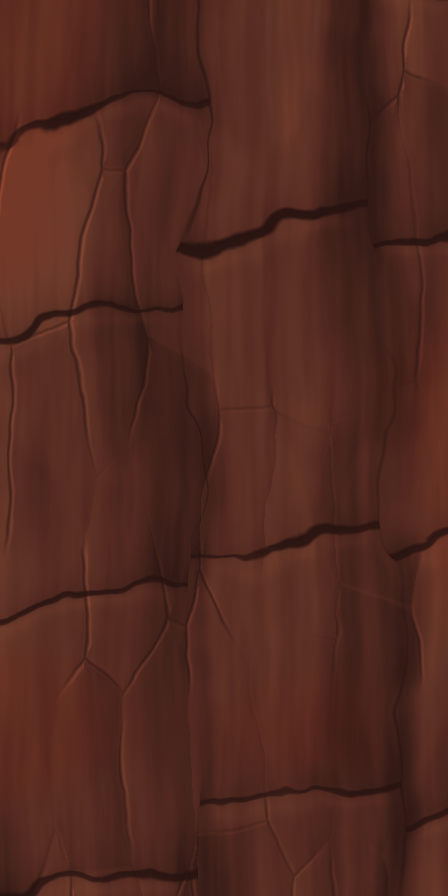
A Shadertoy shader for this texture:

```glsl
const vec3 ROCK[5] = vec3[5](
    vec3(0.205, 0.102, 0.084), vec3(0.268, 0.137, 0.108), vec3(0.328, 0.162, 0.128),
    vec3(0.372, 0.198, 0.148), vec3(0.432, 0.230, 0.168));
const vec3 CRACK_COLOR = vec3(0.145, 0.070, 0.060);
const vec3 RED_TINT = vec3(1.05, 0.95, 0.91);
const vec2 BLOCK_SIZE = vec2(0.46, 0.62);
const vec2 BLOCK_SHIFT = vec2(0.07, -0.05);
const float BLOCK_TILT = 0.16;
const vec2 FACET_SCALE = vec2(6.5, 1.8);
const vec2 LIGHT_DIR = vec2(-0.8, 0.6);
const float BASE_TONE = 0.72;
const float STREAK_TONE = 0.62;
const float STROKE_TONE = 0.13;
const float CRACK_WIDTH = 0.008;
const float FINE_WIDTH = 0.0035;

float hash(vec2 p) {
    vec3 q = fract(p.xyx * vec3(0.1031, 0.1030, 0.0973));
    q += dot(q, q.yzx + 33.33);
    return fract((q.x + q.y) * q.z);
}

float noise(vec2 p) {
    vec2 i = floor(p), f = fract(p);
    f = f * f * (3.0 - 2.0 * f);
    return mix(mix(hash(i), hash(i + vec2(1, 0)), f.x),
               mix(hash(i + vec2(0, 1)), hash(i + vec2(1, 1)), f.x), f.y);
}

// Fractal noise centred on zero
float fbm(vec2 p) {
    float sum = 0.0, amp = 0.5;
    for (int i = 0; i < 4; i++) {
        sum += amp * (noise(p) - 0.5);
        p = mat2(1.6, 1.2, -1.2, 1.6) * p + 7.3;
        amp *= 0.5;
    }
    return sum;
}

// Streaks keep their vertical direction in every octave
float streaks(vec2 p) {
    return 0.5 * (noise(p) - 0.5) + 0.3 * (noise(p * vec2(2.3, 1.7) + 5.1) - 0.5)
         + 0.2 * (noise(p * vec2(4.9, 2.6) + 9.7) - 0.5);
}

float columnEdge(float c) { return c + 0.40 * (hash(vec2(c, 3.0)) - 0.5); }

float rowEdge(float c, float r) {
    return r + 0.34 * (hash(vec2(c, r) + 17.0) - 0.5) + 0.55 * (hash(vec2(c, 41.0)) - 0.5);
}

// Distances to the left, right, bottom and top of a block
vec4 blockSides(vec2 p, out vec2 id) {
    vec2 g = p / BLOCK_SIZE;
    float c = floor(g.x);
    c += step(columnEdge(c + 1.0), g.x) - step(g.x, columnEdge(c));
    float r = floor(g.y);
    r += step(rowEdge(c, r + 1.0), g.y) - step(g.y, rowEdge(c, r));
    id = vec2(c, r);
    return vec4(g.x - columnEdge(c), columnEdge(c + 1.0) - g.x,
                g.y - rowEdge(c, r), rowEdge(c, r + 1.0) - g.y) * BLOCK_SIZE.xxyy;
}

float smoothMin(float a, float b, float k) {
    float h = max(k - abs(a - b), 0.0) / k;
    return min(a, b) - 0.25 * h * h * k;
}

// Slab facets: x = edge distance, y = cell tone, zw = edge normal
vec4 facets(vec2 p) {
    vec2 g = p * FACET_SCALE, cell = floor(g);
    vec2 near = vec2(9.0), next = vec2(9.0), id = cell;
    for (int j = -1; j <= 1; j++)
    for (int i = -1; i <= 1; i++) {
        vec2 k = cell + vec2(i, j);
        vec2 r = k + 0.1 + 0.8 * vec2(hash(k), hash(k + 57.0)) - g;
        if (dot(r, r) < dot(near, near)) { next = near; near = r; id = k; }
        else if (dot(r, r) < dot(next, next)) next = r;
    }
    vec2 n = normalize(next - near);
    float d = dot(0.5 * (near + next), n) / length(n * FACET_SCALE);
    return vec4(d, hash(id + 91.0) - 0.5, normalize(n * FACET_SCALE));
}

void mainImage(out vec4 fragColor, in vec2 fragCoord) {
    vec2 p = fragCoord / iResolution.x;
    float pixel = 1.0 / iResolution.x;
    vec2 bend = vec2(fbm(p * 2.4), fbm(p * 3.5 + 31.0));
    vec2 chip = vec2(fbm(p * 9.0 + 11.0), fbm(p * 15.0 + 47.0));
    vec2 warped = p + vec2(0.24, 0.20) * bend + vec2(0.012, 0.022) * chip;

    // Large blocks, lit left of centre and falling into shade
    vec2 id;
    vec4 side = blockSides(warped + BLOCK_SHIFT - vec2(0.0, BLOCK_TILT * p.x), id);
    float across = side.x / (side.x + side.y);
    float sideGap = min(side.x, side.y), levelGap = min(side.z, side.w);
    float gap = smoothMin(sideGap, levelGap, 0.06);
    float inside = smoothstep(0.0, 0.025, gap);
    float tone = BASE_TONE + 0.20 * (hash(id + 5.0) - 0.5) * inside;
    float shade = 0.45 + 0.20 * hash(vec2(id.x, 8.0));
    tone -= shade * smoothstep(0.45, 0.95, across) + 0.45 * (1.0 - smoothstep(0.0, 0.22, across));
    tone -= 0.28 * exp(-max(side.z, 0.0) / 0.06) + 0.12 * exp(-max(side.w, 0.0) / 0.02);
    tone += 0.16 * exp(-pow((side.w - 0.028) / 0.020, 2.0)) * smoothstep(0.0, 0.08, sideGap);

    // Tall broken slabs with bevelled edges
    vec4 facet = facets(p + 0.07 * bend.yx + 0.014 * chip);
    float broken = smoothstep(0.36, 0.62, noise(p * 3.2 + 13.0));
    float facing = dot(facet.zw, LIGHT_DIR);
    float upright = mix(0.3, 1.0, abs(facet.z));
    float bevel = exp(-facet.x / 0.020) * upright;
    tone += broken * (0.28 * facet.y * smoothstep(0.0, 0.010, facet.x) + 0.14 * facing * bevel);

    // Upright brushwork and flat strokes
    vec2 grain = vec2(p.x + 0.05 * bend.x, p.y);
    float stroke = smoothstep(0.46, 0.56, noise(grain * vec2(11.0, 1.5) + 19.0)) - 0.5;
    tone += STREAK_TONE * streaks(grain * vec2(17.0, 1.8)) + STROKE_TONE * stroke;
    tone += 0.16 * streaks(grain * vec2(48.0, 9.0) + 83.0) + 0.40 * fbm(p * vec2(2.4, 1.4) + 71.0);

    float level = clamp(tone, 0.0, 0.999) * 4.0;
    int band = int(level);
    vec3 color = mix(ROCK[band], ROCK[band + 1], fract(level));
    color *= mix(vec3(1.0), RED_TINT, smoothstep(0.5, 0.8, noise(p * 2.7 + 23.0)));

    // Fine cracks with a pale chipped rim
    float fineMask = broken * upright * smoothstep(0.3, 0.6, noise(p * 7.0 + 3.0));
    float fine = 1.0 - smoothstep(0.0, FINE_WIDTH + pixel, facet.x);
    float rim = exp(-pow((facet.x - 0.007) / (0.002 + 0.5 * pixel), 2.0));
    color *= 1.0 + 0.26 * rim * fineMask * max(facing, 0.0);
    color = mix(color, CRACK_COLOR, 0.50 * fine * fineMask);

    // Joints: dark between stacked blocks, faint and broken between columns
    float wear = noise(p * 6.0 + 61.0);
    float width = CRACK_WIDTH * (0.4 + 1.2 * wear) + pixel;
    float levelJoint = 1.0 - smoothstep(0.15 * width, width, levelGap - 0.006 * wear);
    float sideJoint = 1.0 - smoothstep(0.0, 0.7 * width, sideGap);
    sideJoint *= 0.55 * smoothstep(0.35, 0.7, noise(p * vec2(4.0, 3.0) + 29.0));
    color = mix(color, CRACK_COLOR, max(levelJoint * (0.6 + 0.35 * wear), sideJoint));

    fragColor = vec4(color, 1.0);
}
```
